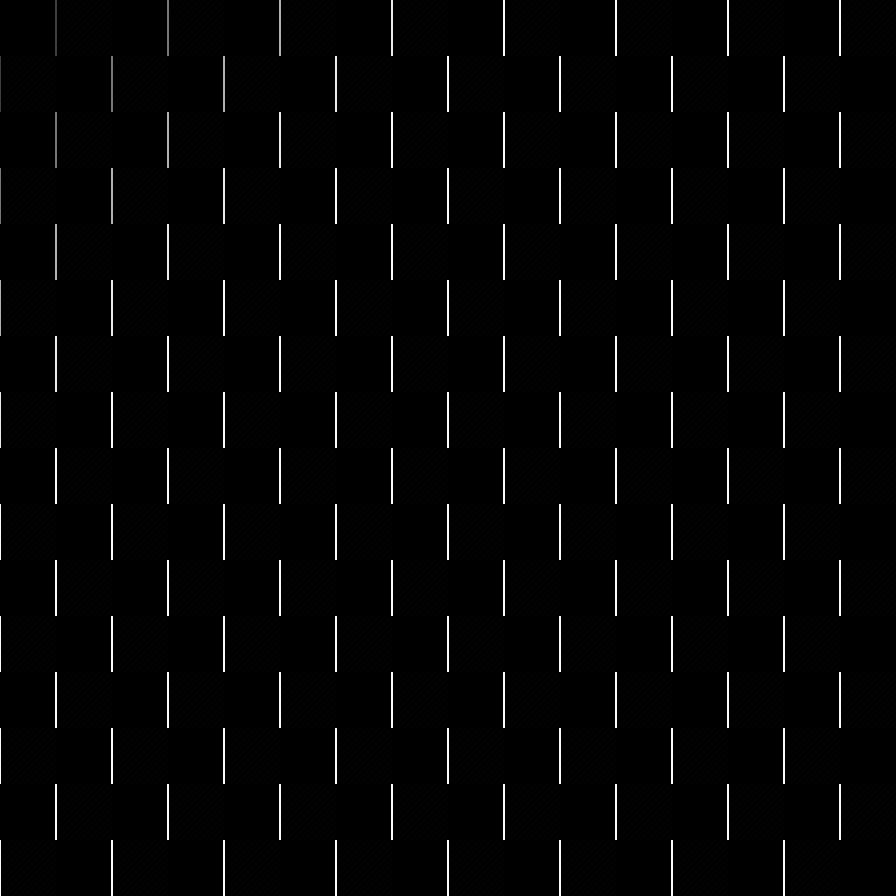
Reproduce this pattern procedurally as a three.js fragment shader.

```glsl
// A black 16 by 16 checkerboard; each odd cell carries a thin white line on its left edge.
// Lines dim cell by cell toward the top left corner, and the cells beside them hold a
// barely visible diagonal hatch. Distances are measured in cells and box filtered.

#define CELLS 16.0
#define LINE_WIDTH 0.0352
#define LINE_COLOR vec3(1.0)
#define GROUND_COLOR vec3(0.0)
#define FADE_START 0.13
#define FADE_STEP 0.115
#define HATCH_COUNT 9.0
#define HATCH_LIGHT 0.010

varying vec2 vUv;

// Box-filtered coverage of a band around zero distance
float band(float dist, float halfWidth, float pixel) {
  return clamp((halfWidth - abs(dist)) / pixel + 0.5, 0.0, 1.0);
}

// 1 on the cells that carry a line, 0 on the others
float checker(float column, float row) {
  return mod(column + row, 2.0);
}

void main() {
  vec2 p = vUv * CELLS;
  vec2 pixel = max(fwidth(p), vec2(1e-5));
  float row = floor(CELLS - p.y); // counted from the top

  // Thin line centred on the nearest column edge, one cell tall
  float edge = floor(p.x + 0.5);
  float line = band(p.x - edge, 0.5 * LINE_WIDTH, pixel.x);
  line *= band(fract(p.y) - 0.5, 0.5, pixel.y);
  line *= checker(edge, row) * step(edge, CELLS - 0.5);

  // Diagonal fade, constant along each line
  line *= clamp(FADE_START + FADE_STEP * (edge + row), 0.0, 1.0);

  // Faint hatch in the cells right of the lines
  float wave = 0.5 + 0.5 * cos(6.28318 * HATCH_COUNT * (p.x - p.y));
  float hatch = HATCH_LIGHT * wave * checker(floor(p.x), row);

  vec3 color = mix(GROUND_COLOR + hatch, LINE_COLOR, line);
  gl_FragColor = vec4(color, 1.0);
}
```
